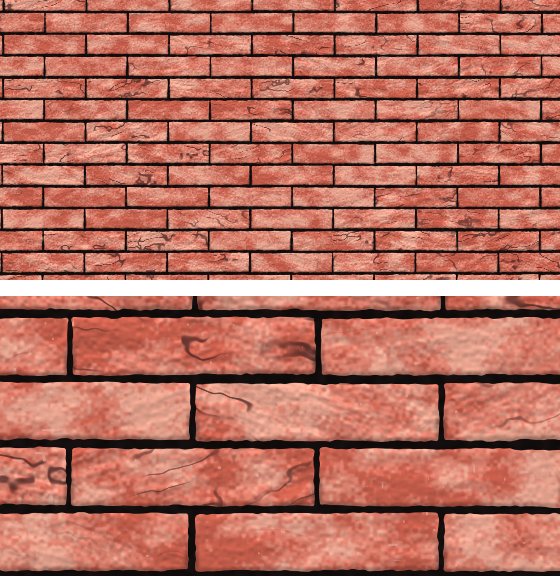
Top: the whole. Bottom: its middle third, enlarged.
This texture is drawn by a Shadertoy shader. Its source:

```glsl
// Running-bond wall of long, creased red clay bricks with thin dark open joints.

// Sizes in canvas heights
const vec2 PITCH = vec2(0.2958, 0.0778);
const vec2 JOINT = vec2(0.0068, 0.0098);
const float TOP_OFFSET = 0.043;
const float LEFT_OFFSET = 0.0135;
const float ROW_DRIFT = 0.0007;

const vec3 JOINT_COLOR = vec3(0.07, 0.05, 0.05);
const vec3 CREASE_COLOR = vec3(0.28, 0.14, 0.13);
const vec3 DEEP_CLAY = vec3(0.76, 0.36, 0.29);
const vec3 MID_CLAY = vec3(0.84, 0.49, 0.42);
const vec3 PALE_CLAY = vec3(0.89, 0.63, 0.55);

float hash(vec2 p) {
    vec3 a = fract(p.xyx * vec3(0.1031, 0.1030, 0.0973));
    a += dot(a, a.yzx + 33.33);
    return fract((a.x + a.y) * a.z);
}

float noise(vec2 p) {
    vec2 i = floor(p), f = fract(p);
    f = f * f * (3.0 - 2.0 * f);
    return mix(mix(hash(i), hash(i + vec2(1, 0)), f.x),
               mix(hash(i + vec2(0, 1)), hash(i + vec2(1, 1)), f.x), f.y);
}

float fbm(vec2 p) {
    float sum = 0.0, amp = 0.5;
    for (int i = 0; i < 4; i++) {
        sum += amp * noise(p);
        p = mat2(0.8, 0.6, -0.6, 0.8) * p * 2.1 + 7.3;
        amp *= 0.5;
    }
    return sum / 0.9375;
}

float roundedBox(vec2 p, vec2 halfSize, float radius) {
    vec2 d = abs(p) - halfSize + radius;
    return length(max(d, 0.0)) + min(max(d.x, d.y), 0.0) - radius;
}

// Slanted, stretched coordinates that make folds run along the brick
vec2 foldSpace(vec2 p, float slant) {
    p.y += slant * p.x + 0.016 * (noise(p * 24.0) - 0.5);
    return p * vec2(13.0, 46.0);
}

// Height of the folded clay face
float relief(vec2 p, float slant) {
    return fbm(foldSpace(p, slant)) + 0.22 * noise(p * 190.0);
}

// Thin broken dark lines along the contours of the fold noise
float creases(vec2 p, float slant, float amount) {
    float n = noise(foldSpace(p, slant) + 3.7) + 0.22 * (noise(p * 85.0) - 0.5);
    float line = 1.0 - smoothstep(0.015, 0.08, abs(n - 0.5));
    float gate = smoothstep(0.46, 0.68, noise(p * vec2(17.0, 30.0) + 41.0));
    return line * gate * amount;
}

vec3 clay(vec2 p, vec2 id) {
    float tint = hash(id + 11.0) - 0.5;
    float slant = (hash(id + 23.0) - 0.5) * 0.7;
    float roughness = hash(id + 37.0);
    vec2 seed = 9.0 * vec2(hash(id + 51.0), hash(id + 67.0));
    p += seed;

    // Pale bloom over redder clay, with fine grain
    float tone = 0.5 + 1.25 * (fbm(p * vec2(20.0, 32.0) + 5.0) - 0.5);
    tone += 0.2 * tint + 0.34 * (noise(p * 230.0) - 0.5);
    vec3 color = mix(DEEP_CLAY, MID_CLAY, smoothstep(0.24, 0.52, tone));
    color = mix(color, PALE_CLAY, smoothstep(0.5, 0.8, tone));

    // Light from above on the folds
    float slope = relief(p, slant) - relief(p + vec2(-0.001, 0.004), slant);
    color *= 1.0 + clamp(slope * mix(0.45, 0.95, roughness), -0.3, 0.16);

    float crease = creases(p, slant, smoothstep(0.1, 0.8, roughness));
    color = mix(color, CREASE_COLOR, 0.75 * crease);

    // Rare pale specks
    float speck = smoothstep(0.93, 0.98, noise(p * 110.0 + 19.0));
    return mix(color, vec3(0.92, 0.74, 0.67), 0.5 * speck);
}

void mainImage(out vec4 fragColor, in vec2 fragCoord) {
    float pixel = 1.0 / iResolution.y;
    vec2 p = fragCoord * pixel;

    // Rows count downward; every second row shifts by half a brick
    float down = (1.0 - p.y - TOP_OFFSET + 0.0016 * (noise(p * vec2(7.0, 3.0)) - 0.5)) / PITCH.y;
    float row = floor(down);
    float halfShift = mod(row + 1.0, 2.0) * 0.5;
    float along = (p.x - LEFT_OFFSET + ROW_DRIFT * (row + 1.0)) / PITCH.x - halfShift;
    vec2 id = vec2(floor(along), row) + 40.0;
    vec2 q = (vec2(fract(along), 1.0 - fract(down)) - 0.5) * PITCH;

    // Slightly crooked brick with chipped edges
    q += 0.0018 * (vec2(hash(id + 3.0), hash(id + 5.0)) - 0.5);
    q.y += q.x * 0.012 * (hash(id + 7.0) - 0.5);
    float chip = 0.0022 * (noise(p * 55.0) - 0.5) + 0.0018 * (noise(p * 150.0) - 0.5);
    vec2 halfSize = 0.5 * (PITCH - JOINT);
    float edge = roundedBox(q, halfSize, 0.003) + chip;

    // Lit upper rim and shaded lower rim
    vec3 color = clay(q, id);
    float rim = smoothstep(-0.007, -0.001, edge);
    color *= 1.0 + rim * mix(-0.25, 0.07, smoothstep(-0.02, 0.02, q.y));

    vec3 gap = JOINT_COLOR * (0.75 + 0.5 * noise(p * 120.0));
    float cover = 1.0 - smoothstep(-0.6 * pixel, 0.6 * pixel, edge);
    fragColor = vec4(mix(gap, color, cover), 1.0);
}
```
